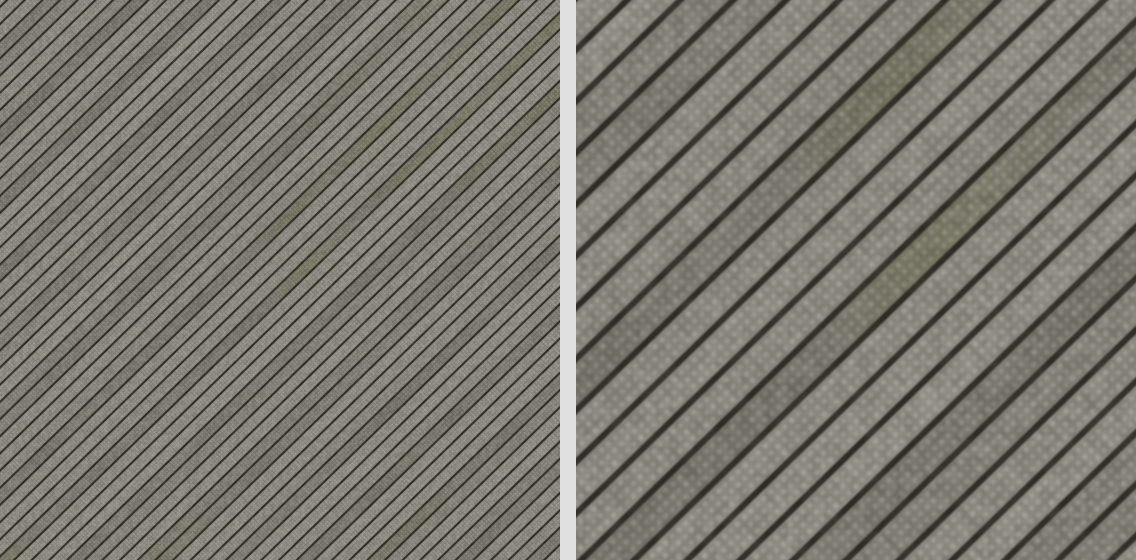
Left: the whole. Right: its middle third, enlarged.
A Shadertoy shader for this pattern:

```glsl
const float TAU = 6.2831853;
const vec2 STRIPS = vec2(31.7, 32.6);   // strips across and down the canvas
const float STRIP_OFFSET = 32.2;
const float THREADS = 4.0;              // weave cells per strip width
const float BAND_PERIOD = 4.25;         // strips between darker strips

const vec3 CLOTH = vec3(0.55, 0.54, 0.503);
const vec3 GROOVE = vec3(0.175, 0.165, 0.135);
const vec3 OLIVE_STAIN = vec3(0.015, 0.012, 0.045);

float hash(vec2 p) {
    return fract(sin(dot(p, vec2(127.1, 311.7))) * 43758.5453);
}

float valueNoise(vec2 p) {
    vec2 cell = floor(p);
    vec2 f = fract(p);
    f = f * f * (3.0 - 2.0 * f);
    float low = mix(hash(cell), hash(cell + vec2(1.0, 0.0)), f.x);
    float high = mix(hash(cell + vec2(0.0, 1.0)), hash(cell + 1.0), f.x);
    return mix(low, high, f.y);
}

// Signed brightness of the woven threads, with uneven grain
float weave(vec2 p, float threads) {
    vec2 wave = cos(TAU * threads * p);
    float grain = valueNoise(p * threads * 1.3) - 0.5;
    return 0.018 * (wave.x + wave.y) + 0.016 * wave.x * wave.y + 0.085 * grain;
}

// Darkness of one strip, broken up softly along its length
float stripShade(float strip, float along, float period) {
    float band = 0.5 + 0.5 * cos(TAU * (strip - 6.6) / period);
    float wear = valueNoise(vec2(along * 0.35, strip * 7.3));
    float tone = hash(vec2(strip, 4.7)) - 0.5;
    return smoothstep(0.55, 1.0, band) * mix(0.035, 0.09, wear) + 0.016 * tone;
}

// Coverage of the groove centred on each whole number
float grooveMask(float across, float halfWidth, float softness) {
    float d = abs(fract(across + 0.5) - 0.5);
    return 1.0 - smoothstep(halfWidth - softness, halfWidth + softness, d);
}

void mainImage(out vec4 fragColor, in vec2 fragCoord) {
    vec2 uv = fragCoord / iResolution.y;

    // Coordinates across and along the diagonal strips
    float across = dot(uv, vec2(STRIPS.x, -STRIPS.y)) + STRIP_OFFSET;
    float along = dot(uv, STRIPS.yx);
    vec2 p = vec2(across, along);
    float pixel = length(STRIPS) / iResolution.y;

    // Cloth with darker strips and faint olive stains
    float shade = stripShade(floor(across), along, BAND_PERIOD);
    float weaveFade = 1.0 - smoothstep(0.4, 0.8, pixel * THREADS);
    vec3 color = CLOTH - shade + weave(p, THREADS) * weaveFade;
    float stain = smoothstep(0.55, 0.85, valueNoise(uv * 5.0 + 2.3));
    color -= OLIVE_STAIN * stain * smoothstep(0.02, 0.07, shade);

    // Dark grooves with slightly uneven depth
    float softness = max(0.05, 0.6 * pixel);
    float depth = mix(0.86, 1.0, valueNoise(p * vec2(1.0, 2.5)));
    color = mix(color, GROOVE, grooveMask(across, 0.083, softness) * depth);

    fragColor = vec4(color, 1.0);
}
```
